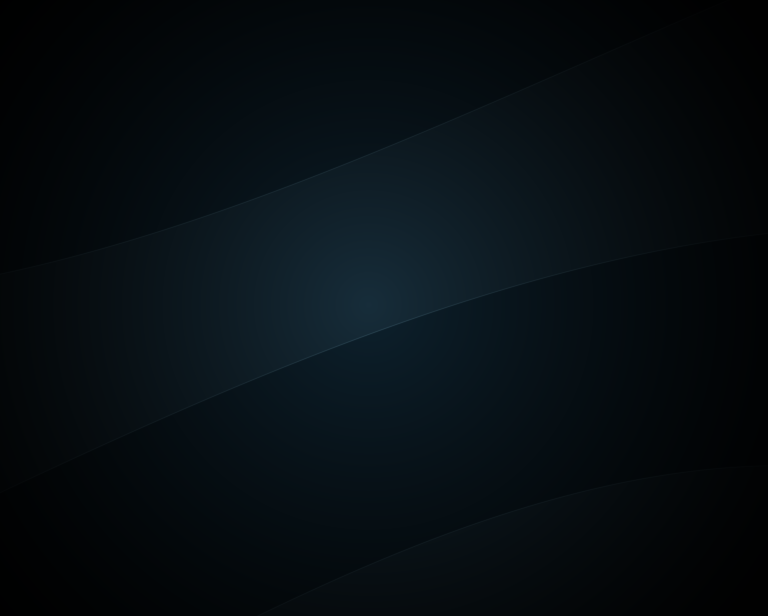
Give the GLSL for this background, as a Shadertoy shader.

```glsl
// Dark teal backdrop: a soft radial glow crossed by sweeping translucent bands.
// Each band border is a cubic curve; its signed distance gives a smooth fill
// edge and a hairline highlight that fades with the glow.

#define GLOW_CENTER vec2(0.48, 0.505)
#define GLOW_RADIUS 0.81
#define GLOW_FALLOFF 1.5
#define GLOW_COLOR vec3(0.053, 0.130, 0.178)
#define BAND_COLOR vec3(0.034, 0.043, 0.047)
#define RIM_COLOR vec3(0.065, 0.085, 0.090)
#define RIM_WIDTH 0.0016
#define EDGE_AMBIENT 0.06

// Cubic coefficients, from the constant term upward
const vec4 UPPER_CURVE = vec4(0.555, 0.265, 0.366, -0.159);
const vec4 MIDDLE_CURVE = vec4(0.200, 0.587, -0.054, -0.112);
const vec4 LOWER_CURVE = vec4(-0.217, 0.663, 0.030, -0.232);

// Approximate signed distance in canvas heights, positive above the curve
float curveDistance(vec2 uv, vec4 curve, float aspect) {
    float x = uv.x;
    float height = dot(curve, vec4(1.0, x, x * x, x * x * x));
    float slope = dot(curve.yzw, vec3(1.0, 2.0 * x, 3.0 * x * x)) / aspect;
    return (uv.y - height) / sqrt(1.0 + slope * slope);
}

// Antialiased coverage of the area below a curve
float below(float dist, float pixel) {
    return 1.0 - smoothstep(-0.7 * pixel, 0.7 * pixel, dist);
}

// Hairline whose total light stays the same at any resolution
float rim(float dist, float pixel) {
    float width = max(RIM_WIDTH, pixel);
    return exp(-dist * dist / (width * width * 0.45)) * RIM_WIDTH / width;
}

void mainImage(out vec4 fragColor, in vec2 fragCoord) {
    vec2 uv = fragCoord / iResolution.xy;
    float aspect = iResolution.x / iResolution.y;
    float pixel = 1.0 / iResolution.y;

    // Central glow, falling to black at the corners
    vec2 offset = (uv - GLOW_CENTER) * vec2(aspect, 1.0);
    float glow = pow(max(1.0 - length(offset) / GLOW_RADIUS, 0.0), GLOW_FALLOFF);
    float light = glow + EDGE_AMBIENT;

    // Band borders
    float upper = curveDistance(uv, UPPER_CURVE, aspect);
    float middle = curveDistance(uv, MIDDLE_CURVE, aspect);
    float lower = curveDistance(uv, LOWER_CURVE, aspect);

    // Lit bands: between the upper two curves, and beneath the lowest
    float band = below(upper, pixel) - below(middle, pixel) + below(lower, pixel);
    float rims = rim(upper, pixel) + rim(middle, pixel) + rim(lower, pixel);

    vec3 color = GLOW_COLOR * glow;
    color += BAND_COLOR * band * light;
    color += RIM_COLOR * rims * light;
    fragColor = vec4(color, 1.0);
}
```
